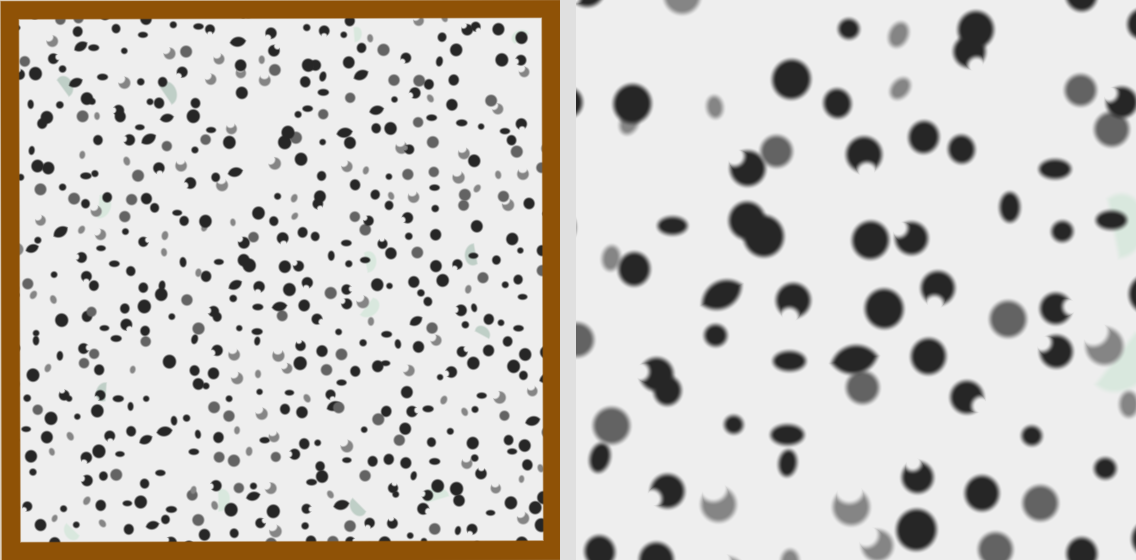
Left, the full canvas; right, a detail of the centre.
Write a WebGL 2 fragment shader that draws this pattern.

```glsl
#version 300 es
precision highp float;
// A pale speckled panel in a plain brown frame, tilted very slightly.
// Jittered grids scatter soft dots, ovals, bitten discs and leaves over
// a few faint green chips; every shape is a signed distance function.

uniform vec2 u_resolution;
out vec4 fragColor;

const vec3 PAPER  = vec3(0.933);
const vec3 FRAME  = vec3(0.56, 0.32, 0.025);
const vec3 MARGIN = vec3(0.87, 0.82, 0.75);
const vec3 MINT   = vec3(0.85, 0.91, 0.87);
const vec3 SAGE   = vec3(0.75, 0.81, 0.78);
const float BLACK = 0.15, GREY = 0.39, SILVER = 0.52;

const float SPECK_CELLS = 25.0;
const float CHIP_CELLS = 4.0;
const float SOFTNESS = 0.0024;

vec3 hash3(vec2 cell, float seed) {
    vec3 p = fract((cell.xyx + seed) * vec3(0.1031, 0.1030, 0.0973));
    p += dot(p, p.yxz + 33.33);
    return fract((p.xxy + p.yzz) * p.zyx);
}

vec2 rotate(vec2 p, float angle) {
    float c = cos(angle), s = sin(angle);
    return vec2(c * p.x + s * p.y, c * p.y - s * p.x);
}

float boxDistance(vec2 p, vec2 halfSize) {
    vec2 q = abs(p) - halfSize;
    return length(max(q, 0.0)) + min(max(q.x, q.y), 0.0);
}

float ovalDistance(vec2 p, vec2 radii) {
    float k = length(p / radii);
    return k * (k - 1.0) / max(length(p / (radii * radii)), 1e-4);
}

// Disc with a round bite taken out along the given direction
float bittenDistance(vec2 p, float radius, float angle, float bite) {
    vec2 mouth = radius * 1.05 * vec2(cos(angle), sin(angle));
    return max(length(p) - radius, bite * radius - length(p - mouth));
}

// Two crossing arcs, given half length and half width
float leafDistance(vec2 p, float len, float width) {
    float radius = (len * len + width * width) / (2.0 * width);
    return length(vec2(p.x, abs(p.y) + radius - width)) - radius;
}

float coverage(float d, float softness) {
    float s = max(softness, 0.7 / u_resolution.y);
    return 1.0 - smoothstep(-s, s, d);
}

// Returns distance in x and grey tone in y for one speck
vec2 speck(vec2 p, float kind, vec3 rnd) {
    float size = mix(0.9, 1.1, rnd.x);
    p /= size;
    float turn = (rnd.y - 0.5) * 0.5;
    vec2 q = rotate(p, turn);
    vec2 shape;
    if (kind < 0.17)      shape = vec2(ovalDistance(q, vec2(0.0108, 0.0112)), BLACK);
    else if (kind < 0.30) shape = vec2(ovalDistance(q, vec2(0.0084, 0.0090)), BLACK);
    else if (kind < 0.42) shape = vec2(ovalDistance(q, vec2(0.0060, 0.0058)), BLACK);
    else if (kind < 0.58) shape = vec2(length(p) - 0.0098, GREY);
    else if (kind < 0.66) shape = vec2(ovalDistance(p, vec2(0.0090, 0.0055)), BLACK);
    else if (kind < 0.71) shape = vec2(ovalDistance(q, vec2(0.0056, 0.0083)), BLACK);
    else if (kind < 0.81) shape = vec2(bittenDistance(p, 0.0095, 6.28 * rnd.y, 0.6), BLACK);
    else if (kind < 0.89) shape = vec2(bittenDistance(p, 0.0100, 2.1 + 2.0 * turn, 0.85), SILVER);
    else if (kind < 0.95) shape = vec2(ovalDistance(rotate(p, 3.0 * turn), vec2(0.0052, 0.0072)), SILVER);
    else                  shape = vec2(leafDistance(rotate(p, 0.35 + turn), 0.0120, 0.0070) - 0.001, BLACK);
    return vec2(shape.x * size, shape.y);
}

vec3 addChips(vec3 color, vec2 uv) {
    vec2 home = floor(uv * CHIP_CELLS);
    for (int y = -1; y <= 1; y++)
    for (int x = -1; x <= 1; x++) {
        vec2 cell = home + vec2(x, y);
        vec3 place = hash3(cell, 71.0), look = hash3(cell, 113.0);
        vec2 p = uv - (cell + 0.1 + 0.8 * place.xy) / CHIP_CELLS;
        p = rotate(p, 6.28 * look.x);
        float radius = mix(0.012, 0.021, look.y);
        float d = max(ovalDistance(p, radius * vec2(1.1, 0.85)), 0.3 * p.x - p.y - 0.25 * radius);
        vec3 tint = mix(MINT, SAGE, step(0.83, look.z));
        color = mix(color, tint, coverage(d, SOFTNESS) * step(place.z, 0.85));
    }
    return color;
}

vec3 addSpecks(vec3 color, vec2 uv) {
    vec2 home = floor(uv * SPECK_CELLS);
    for (int y = -1; y <= 1; y++)
    for (int x = -1; x <= 1; x++) {
        vec2 cell = home + vec2(x, y);
        vec3 place = hash3(cell, 17.0), look = hash3(cell, 43.0);
        vec2 p = uv - (cell + 0.5 + 0.86 * (place.xy - 0.5)) / SPECK_CELLS;
        vec2 s = speck(p, look.z, look);
        float density = mix(0.98, 0.82, cell.y / SPECK_CELLS); // sparser on top
        color = mix(color, vec3(s.y), coverage(s.x, SOFTNESS) * step(place.z, density));
    }
    return color;
}

void main() {
    vec2 uv = gl_FragCoord.xy / u_resolution;
    vec3 panel = addSpecks(addChips(PAPER, uv), uv);

    // Frame around the panel, with a hairline margin at the upper left
    float panelEdge = boxDistance(rotate(uv - vec2(0.502, 0.5), 0.003), vec2(0.4667));
    float frameEdge = boxDistance(rotate(uv - vec2(0.502, 0.499), 0.002), vec2(0.5));
    vec3 color = mix(MARGIN, FRAME, coverage(frameEdge, 0.0015));
    color = mix(color, panel, coverage(panelEdge, 0.002));
    fragColor = vec4(color, 1.0);
}
```
